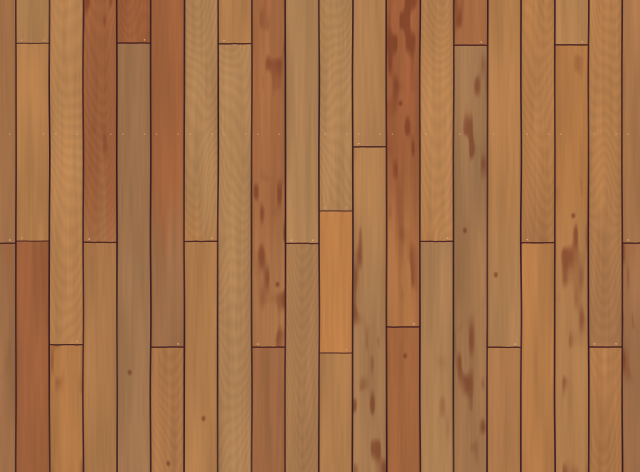
Reproduce this texture procedurally as a Shadertoy shader.

```glsl
// Wall of narrow upright cedar boards, 19 across, with staggered butt joints.
// Each board gets hashed tones that fade along its length; grain, stains, knots,
// dark seams and pale nail heads are layered on top with noise and distances.

#define COLUMNS 19.0
#define SHIFT 0.53
#define SEAM_WIDTH 0.0025
#define JOINT_WIDTH 0.0018
#define GRAIN 1.0
#define TAN vec3(0.68, 0.51, 0.335)
#define ORANGE vec3(0.71, 0.475, 0.275)
#define BROWN vec3(0.60, 0.44, 0.305)
#define RED vec3(0.61, 0.365, 0.225)
#define SEAM vec3(0.20, 0.11, 0.14)
#define STAIN vec3(0.44, 0.21, 0.13)
#define NAIL vec3(0.84, 0.70, 0.55)

float hash(vec2 p) {
    return fract(sin(dot(p, vec2(127.1, 311.7))) * 43758.5453);
}

float noise(vec2 p) {
    vec2 i = floor(p), f = fract(p);
    f = f * f * (3.0 - 2.0 * f);
    return mix(mix(hash(i), hash(i + vec2(1, 0)), f.x),
               mix(hash(i + vec2(0, 1)), hash(i + vec2(1, 1)), f.x), f.y);
}

// Antialiased coverage of a shape with the given distance and radius
float cover(float dist, float radius) {
    return clamp((radius - dist) * iResolution.x + 0.5, 0.0, 1.0);
}

// Heights of a column's joints, measured from the top: a three-step stagger
// that is interrupted in the middle columns
vec2 jointHeights(float column) {
    float phase = mod(column - step(10.0, column), 3.0);
    vec2 joints = vec2(phase < 0.5 ? 0.513 : phase < 1.5 ? 0.094 : 0.733);
    if (column == 1.0) joints.y = 0.513;
    if (column == 10.0) joints = vec2(0.446, 0.747);
    if (column == 11.0) joints = vec2(0.310);
    if (column == 12.0) joints = vec2(0.694);
    return joints + (hash(vec2(column, 5.0)) - 0.5) * 0.006;
}

vec3 boardTone(vec2 seed) {
    vec3 tone = mix(TAN, ORANGE, hash(seed));
    tone = mix(tone, BROWN, 0.9 * smoothstep(0.45, 1.0, hash(seed + 13.7)));
    return mix(tone, RED, smoothstep(0.72, 1.0, hash(seed + 29.3)));
}

void mainImage(out vec4 fragColor, in vec2 fragCoord) {
    // Canvas width is 1; y runs down from the top
    float height = iResolution.y / iResolution.x;
    vec2 p = vec2(fragCoord.x / iResolution.x, height - fragCoord.y / iResolution.x);
    float v = p.y / height;

    // Board cell
    float s = p.x * COLUMNS + SHIFT;
    float column = mod(floor(s), COLUMNS);
    float across = fract(s);
    vec2 joints = jointHeights(column);
    float board = step(joints.x, v) + step(joints.y, v);
    vec2 id = vec2(column, board);
    vec2 seed = 17.0 * id + 3.0;

    // Base tone, drifting in streaky tongues halfway down
    float streak = noise(vec2(across * 5.0, p.y * 4.0) + seed);
    float fade = smoothstep(0.36, 0.62, v + 0.22 * (streak - 0.5));
    vec3 color = mix(boardTone(id), boardTone(id + 50.0), 0.7 * fade);
    if (id == vec2(1, 2)) color = mix(color, RED, 0.9);
    if (id == vec2(10, 1)) color = ORANGE * 1.06;

    // Grain: broad bands, fine fibres and arched rings on some boards
    float bands = noise(vec2(p.x * 110.0, p.y * 5.0) + seed) - 0.5;
    float fibres = noise(vec2(p.x * 330.0, p.y * 16.0) + seed) - 0.5;
    float blotch = noise(vec2(p.x * 36.0, p.y * 7.0) + seed) - 0.5;
    float bow = across - 0.3 - 0.4 * hash(id + 7.0);
    float rings = sin(6.2832 * (45.0 * p.y + 8.0 * bow * bow + 5.0 * blotch));
    rings *= step(0.6, hash(id + 41.0));
    color *= 1.0 + GRAIN * (0.07 * bands + 0.06 * fibres + 0.10 * blotch + 0.02 * rings);

    // Reddish stains on a few boards
    float patches = smoothstep(0.5, 0.75, noise(vec2(across * 1.5, p.y * 9.0) + seed));
    float flecks = smoothstep(0.5, 0.9, noise(vec2(p.x * 110.0, p.y * 30.0) + seed));
    float stained = max(step(0.82, hash(id + 61.0)), float(id == vec2(11, 2)));
    color = mix(color, STAIN, 0.6 * stained * patches * flecks);

    // Occasional small knot
    vec2 knot = vec2(0.2 + 0.6 * hash(id + 71.0), hash(id + 73.0));
    vec2 toKnot = vec2((across - knot.x) / COLUMNS, (v - knot.y) * height * 0.75);
    float knotShape = 1.0 - smoothstep(0.001, 0.005, length(toKnot));
    color = mix(color, STAIN, 0.6 * knotShape * step(0.7, hash(id + 79.0)));

    // Vertical seams with a slight wobble and a soft shaded edge
    float seam = floor(s + 0.5);
    float wobble = 0.024 * (noise(vec2(seam * 7.0, v * 6.0)) - 0.5);
    float seamDist = abs(s - seam + wobble) / COLUMNS;
    float seamDepth = mix(0.7, 1.0, noise(vec2(seam * 3.0, v * 4.0)));
    color *= 1.0 - vec3(0.10, 0.15, 0.20) * exp(-seamDist / 0.0018);

    // Butt joints, and nail heads beside them and along one shared row
    float rows[3] = float[3](joints.x, joints.y, 0.291);
    for (int i = 0; i < 3; i++) {
        float drop = (v - rows[i]) * height;
        float ragged = 0.0006 * (noise(vec2(p.x * 150.0, column)) - 0.5);
        float jointLine = i < 2 ? cover(abs(drop + ragged), 0.5 * JOINT_WIDTH) : 0.0;
        color = mix(color, mix(SEAM, STAIN, 0.4), 0.85 * jointLine);
        float side = step(0.5, across);
        vec2 toNail = vec2((abs(across - 0.5) - 0.32) / COLUMNS, drop + 0.005);
        float nailed = step(0.35, hash(vec2(column + 20.0 * side, rows[i])));
        color = mix(color, NAIL, 0.6 * nailed * cover(length(toNail), 0.0011));
    }
    color = mix(color, SEAM, seamDepth * cover(seamDist, 0.5 * SEAM_WIDTH));

    fragColor = vec4(color, 1.0);
}
```
